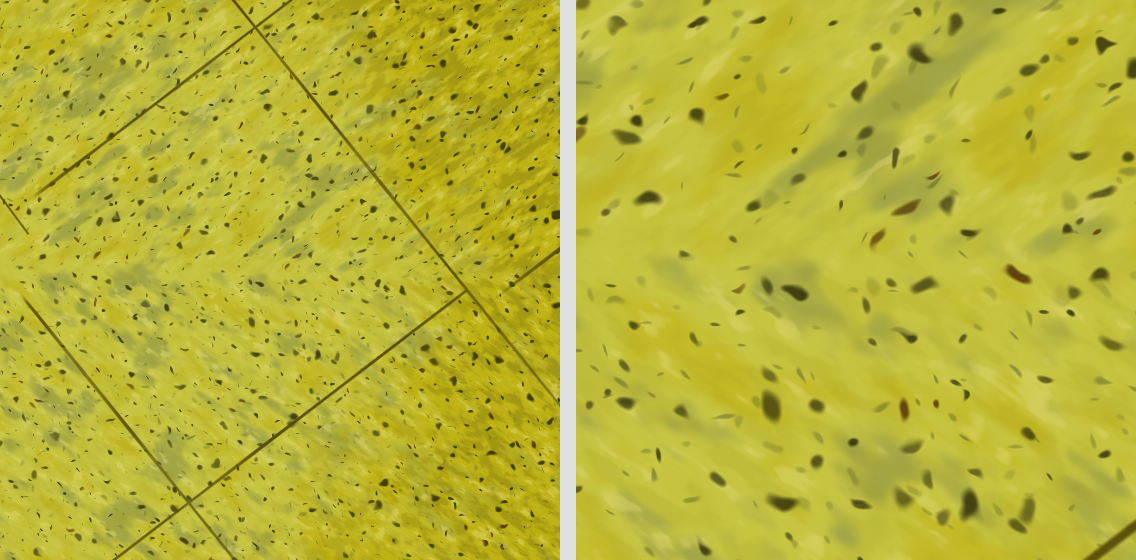
Left: the whole. Right: its middle third, enlarged.
A three.js fragment shader for this texture:

```glsl
varying vec2 vUv;

const vec2 CORNER = vec2(0.456, 0.951);
const vec2 SIDE_A = vec2(0.378, -0.469);
const vec2 SIDE_B = vec2(-0.497, -0.380);
const float TILE_SIZE = 0.61;
const float ROW_JOG = 0.07;
const float JOINT_HALF_WIDTH = 0.0024;
const float JOINT_SOFTNESS = 0.0016;
const float GRAIN_ANGLE = 0.62;
const float FOLD_HEIGHT = 0.52;
const float CHIP_SCALE = 39.0;
const float STREAK_SCALE = 50.0;

const vec3 PALE = vec3(0.78, 0.77, 0.26);
const vec3 GOLD = vec3(0.75, 0.70, 0.08);
const vec3 OCHRE = vec3(0.60, 0.56, 0.06);
const vec3 GREY_OLIVE = vec3(0.60, 0.62, 0.28);
const vec3 CREAM = vec3(0.86, 0.83, 0.42);
const vec3 CHIP_DARK = vec3(0.20, 0.19, 0.04);
const vec3 CHIP_RUST = vec3(0.32, 0.20, 0.02);
const vec3 STREAK_GREY = vec3(0.42, 0.44, 0.16);
const vec3 JOINT = vec3(0.34, 0.29, 0.03);

float hash(vec2 p) {
  return fract(sin(dot(p, vec2(127.1, 311.7))) * 43758.5453);
}

float noise(vec2 p) {
  vec2 i = floor(p), f = fract(p);
  f = f * f * (3.0 - 2.0 * f);
  return mix(mix(hash(i), hash(i + vec2(1.0, 0.0)), f.x),
             mix(hash(i + vec2(0.0, 1.0)), hash(i + vec2(1.0)), f.x), f.y);
}

float fbm(vec2 p) {
  return 0.55 * noise(p) + 0.3 * noise(p * 2.1 + 7.3) + 0.15 * noise(p * 4.3 + 3.1);
}

vec2 rotate(vec2 p, float a) {
  float c = cos(a), s = sin(a);
  return vec2(c * p.x + s * p.y, c * p.y - s * p.x);
}

float cross2(vec2 a, vec2 b) { return a.x * b.y - a.y * b.x; }

// Noise stretched along the grain, whose direction flips below the fold
float grainNoise(vec2 p, vec2 scale, float upper) {
  float above = fbm(rotate(p, GRAIN_ANGLE) * scale);
  float below = fbm(rotate(p, -GRAIN_ANGLE) * scale + 31.7);
  return mix(below, above, upper);
}

// Scattered oval flecks: x is coverage, y is a random tone
vec2 flecks(vec2 p, float angle, float stretch, float amount, float seed) {
  vec2 base = floor(p);
  vec2 result = vec2(0.0);
  for (int j = -1; j <= 1; j++) {
    for (int i = -1; i <= 1; i++) {
      vec2 id = base + vec2(float(i), float(j));
      vec2 key = id + seed;
      vec2 center = id + vec2(hash(key), hash(key + 17.3));
      float pick = hash(key + 41.9), vary = hash(key + 73.1);
      vec2 d = rotate(p - center, angle + (hash(key + 5.7) - 0.5) * 1.7);
      d.y *= mix(1.1, stretch, vary);
      float size = mix(0.16, 0.42, pick * pick / (amount * amount));
      float cover = (1.0 - smoothstep(size * 0.35, size, length(d))) * step(pick, amount);
      if (cover > result.x) result = vec2(cover, vary);
    }
  }
  return result;
}

float segmentDistance(vec2 p, vec2 a, vec2 b) {
  vec2 d = b - a;
  return length(p - a - d * clamp(dot(p - a, d) / dot(d, d), 0.0, 1.0));
}

float stroke(float d, float halfWidth) {
  return 1.0 - smoothstep(halfWidth - JOINT_SOFTNESS, halfWidth + JOINT_SOFTNESS, d);
}

void main() {
  vec2 p = vUv;
  float upper = smoothstep(FOLD_HEIGHT - 0.04, FOLD_HEIGHT + 0.03, p.y);
  float angle = mix(-GRAIN_ANGLE, GRAIN_ANGLE, upper);

  // Broad staining, richer toward the right and the corners
  float spread = length((p - vec2(0.36, 0.47)) * vec2(1.0, 0.9)) + 0.25 * (p.x - 0.5);
  float rich = smoothstep(0.28, 0.72, spread + 0.3 * (fbm(p * 7.0) - 0.5));

  // Mottled stone
  float mottle = grainNoise(p, vec2(17.0, 32.0), upper);
  float fine = grainNoise(p + 4.1, vec2(38.0, 85.0), upper);
  vec3 color = mix(PALE, GOLD, clamp(rich + smoothstep(0.5, 0.8, mottle) * 0.6, 0.0, 1.0));
  color = mix(color, GREY_OLIVE, smoothstep(0.48, 0.25, mottle) * (1.0 - 0.6 * rich) * 0.8);
  color = mix(color, OCHRE, smoothstep(0.4, 0.7, fine) * (0.15 + 0.6 * rich));
  color = mix(color, CREAM, smoothstep(0.36, 0.18, fine) * 0.55);

  // Soft streaks and dark chips
  vec2 warp = vec2(noise(p * 90.0), noise(p * 90.0 + 19.0)) * 0.008;
  vec2 streak = flecks((p + warp) * STREAK_SCALE, angle, 3.4, 0.5, 11.0);
  color = mix(color, STREAK_GREY, streak.x * mix(0.25, 0.65, streak.y));
  vec2 chip = flecks((p + warp) * CHIP_SCALE, angle, 2.6, 0.6, 53.0);
  vec3 chipColor = mix(CHIP_DARK, CHIP_RUST, step(0.8, chip.y));
  color = mix(color, chipColor, chip.x * mix(0.55, 0.9, max(rich, fract(chip.y * 7.0))));

  // Tile joints, with one shifted row and worn stretches
  vec2 d = p - CORNER;
  vec2 tile = vec2(cross2(d, SIDE_B), cross2(SIDE_A, d)) / cross2(SIDE_A, SIDE_B);
  float jogged = step(tile.y, 0.0) * step(0.5, tile.x);
  tile.x -= ROW_JOG * jogged;
  vec2 gap = abs(tile - floor(tile + 0.5)) * TILE_SIZE;
  float widen = mix(0.8, 1.3, noise(p * 9.0));
  float across = stroke(gap.x, JOINT_HALF_WIDTH * widen);
  across *= mix(1.0, smoothstep(0.03, 0.12, distance(p, CORNER + SIDE_A)), jogged);
  float joint = max(across, stroke(gap.y, JOINT_HALF_WIDTH * widen));
  joint *= smoothstep(0.12, 0.15, distance(p, CORNER + SIDE_B));
  float score = segmentDistance(p, vec2(-0.01, 0.664), vec2(0.05, 0.583));
  joint = max(joint, stroke(score, JOINT_HALF_WIDTH * 0.7));
  color = mix(color, JOINT, joint * mix(0.55, 1.0, noise(p * 14.0 + 2.0)));

  gl_FragColor = vec4(color, 1.0);
}
```
